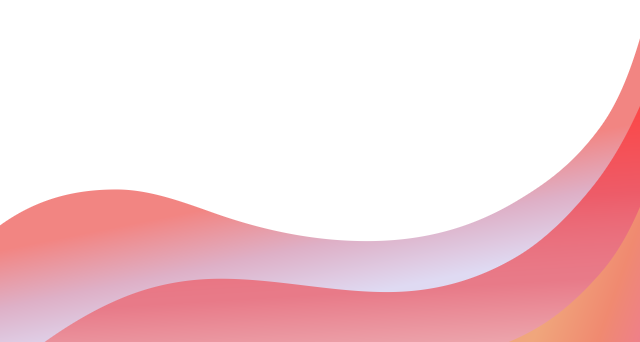
Reproduce this background procedurally as a Shadertoy shader.

```glsl
// Wave outlines as knots: position, height, slope (canvas units)
const vec3 BACK_WAVE[7] = vec3[7](
    vec3(0.0, 0.341, 1.35), vec3(0.182, 0.446, 0.0), vec3(0.333, 0.378, -0.665),
    vec3(0.573, 0.295, 0.0), vec3(0.807, 0.412, 1.12), vec3(0.9375, 0.627, 2.55),
    vec3(1.0, 0.888, 6.37));

const vec3 MIDDLE_WAVE[7] = vec3[7](
    vec3(0.0, -0.102, 1.59), vec3(0.195, 0.132, 0.75), vec3(0.345, 0.185, 0.0),
    vec3(0.605, 0.146, 0.0), vec3(0.807, 0.249, 1.105), vec3(0.9245, 0.451, 2.32),
    vec3(1.0, 0.69, 4.21));

const vec3 CORNER_WAVE[4] = vec3[4](
    vec3(0.729, -0.044, 0.6), vec3(0.846, 0.049, 1.16),
    vec3(0.9375, 0.2, 2.14), vec3(1.0, 0.395, 4.4));

const vec3 WHITE = vec3(1.0);
const vec3 CORAL = vec3(0.95, 0.52, 0.51);
const vec3 MAUVE = vec3(0.87, 0.69, 0.78);
const vec3 LAVENDER = vec3(0.875, 0.855, 0.95);
const vec3 SCARLET = vec3(0.985, 0.28, 0.28);
const vec3 CRIMSON = vec3(0.93, 0.36, 0.41);
const vec3 ROSE = vec3(0.91, 0.48, 0.535);
const vec3 BLUSH = vec3(0.925, 0.645, 0.675);
const vec3 APRICOT = vec3(0.94, 0.65, 0.485);
const vec3 ORANGE = vec3(0.94, 0.54, 0.44);
const vec3 PINK = vec3(0.935, 0.5, 0.535);

// Cubic Hermite segment between two knots
float hermite(float x, vec3 a, vec3 b) {
    float span = b.x - a.x;
    float t = clamp((x - a.x) / span, 0.0, 1.0);
    float s = 1.0 - t;
    return a.y * s * s * (1.0 + 2.0 * t) + b.y * t * t * (3.0 - 2.0 * t)
         + span * t * s * (a.z * s - b.z * t);
}

float waveHeight(float x, vec3 knots[7]) {
    float height = knots[0].y;
    for (int i = 0; i < 6; i++) {
        if (x >= knots[i].x) height = hermite(x, knots[i], knots[i + 1]);
    }
    return height;
}

float cornerHeight(float x, vec3 knots[4]) {
    float height = knots[0].y;
    for (int i = 0; i < 3; i++) {
        if (x >= knots[i].x) height = hermite(x, knots[i], knots[i + 1]);
    }
    return height;
}

// Smooth coverage of the area below an edge
float below(float y, float height) {
    float d = height - y;
    float width = max(length(vec2(dFdx(d), dFdy(d))), 1e-5);
    return clamp(0.5 + d / width, 0.0, 1.0);
}

// Three-colour ramp with a movable middle stop
vec3 ramp(float t, float middle, vec3 a, vec3 b, vec3 c) {
    vec3 color = mix(a, b, clamp(t / middle, 0.0, 1.0));
    return mix(color, c, clamp((t - middle) / (1.0 - middle), 0.0, 1.0));
}

// Tilted gradient position
float slant(vec2 p, float start, vec2 direction) {
    return start + dot(p, direction);
}

void mainImage(out vec4 fragColor, in vec2 fragCoord) {
    vec2 p = fragCoord / iResolution.xy;

    // Gradient of each layer
    vec3 backColor = ramp(slant(p, 0.786, vec2(1.097, -2.93)), 0.5,
                          CORAL, MAUVE, LAVENDER);
    float depth = slant(p, 0.863, vec2(0.17, -1.519));
    vec3 middleColor = ramp(depth, 0.37, SCARLET, CRIMSON,
                            mix(ROSE, BLUSH, smoothstep(0.6, 1.0, depth)));
    middleColor = mix(middleColor, mix(ROSE, BLUSH, clamp((depth - 0.74) / 0.26, 0.0, 1.0)),
                      clamp((depth - 0.37) / 0.37, 0.0, 1.0));
    vec3 cornerColor = ramp(slant(p, -5.0, vec2(6.0, -1.15)), 0.6,
                            APRICOT, ORANGE, PINK);

    // Layers from back to front
    vec3 color = WHITE;
    color = mix(color, backColor, below(p.y, waveHeight(p.x, BACK_WAVE)));
    color = mix(color, middleColor, below(p.y, waveHeight(p.x, MIDDLE_WAVE)));
    color = mix(color, cornerColor, below(p.y, cornerHeight(p.x, CORNER_WAVE)));
    fragColor = vec4(color, 1.0);
}
```
